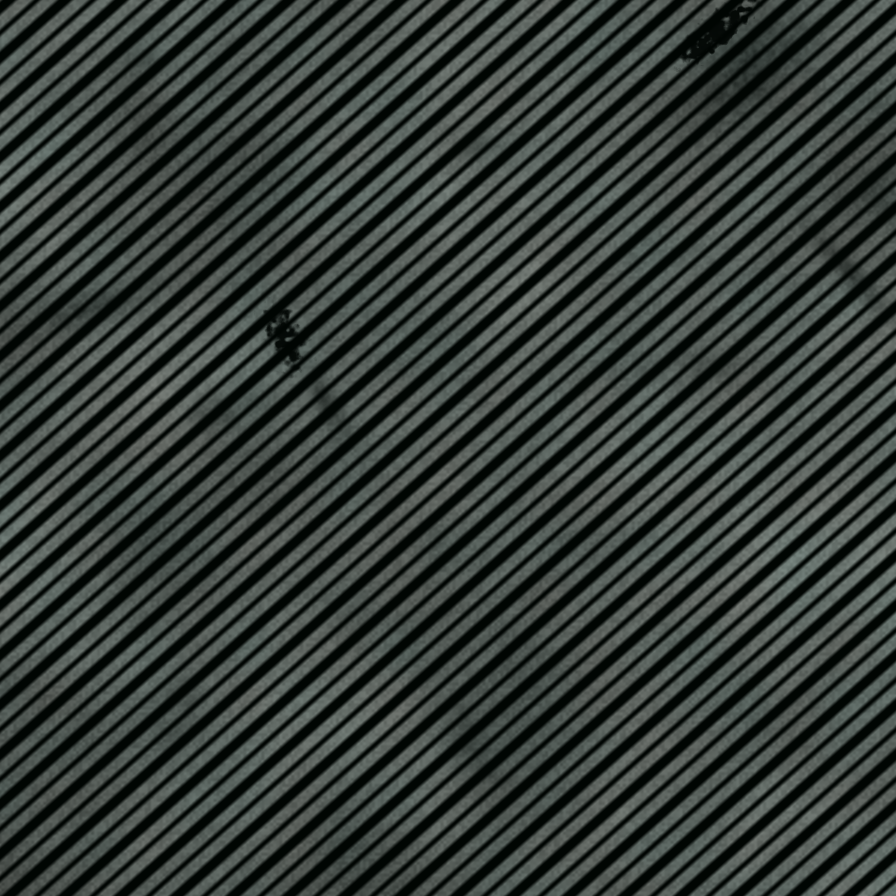
Reproduce this pattern procedurally as a WebGL 1 fragment shader.

```glsl
precision highp float;

uniform vec2 u_resolution;

#define REPEATS vec2(16.0, 18.0)   // stripe pairs across and down
#define PHASE 0.84                 // position of the thick line in a pair
#define THICK_HALF 0.138           // half widths, in pairs
#define THIN_HALF 0.066
#define EDGE_SOFT 0.060
#define INK vec3(0.0, 0.018, 0.008)
#define CLOTH vec3(0.405, 0.44, 0.42)
#define GRAIN_CELLS 300.0
#define GRAIN_AMOUNT 0.20
#define MOTTLE_AMOUNT 0.62
#define SMUDGES 7

float hash(vec2 p) {
  return fract(sin(dot(p, vec2(12.9898, 78.233))) * 43758.5453);
}

float noise(vec2 p) {
  vec2 cell = floor(p);
  vec2 f = fract(p);
  f = f * f * (3.0 - 2.0 * f);
  float low = mix(hash(cell), hash(cell + vec2(1.0, 0.0)), f.x);
  float high = mix(hash(cell + vec2(0.0, 1.0)), hash(cell + 1.0), f.x);
  return mix(low, high, f.y);
}

float fbm(vec2 p) {
  float sum = 0.0;
  float weight = 0.5;
  for (int i = 0; i < 4; i++) {
    sum += weight * noise(p);
    p = p * 2.03 + 17.1;
    weight *= 0.5;
  }
  return sum / 0.9375;
}

vec2 rotate(vec2 p, float angle) {
  float c = cos(angle);
  float s = sin(angle);
  return vec2(c * p.x + s * p.y, c * p.y - s * p.x);
}

// Soft elliptical falloff, 1 at the centre
float blot(vec2 p, vec2 centre, vec2 size, float angle) {
  vec2 q = rotate(p - centre, angle) / size;
  return exp(-dot(q, q));
}

// 1 on the cloth, 0 on the alternating thick and thin lines
float stripes(vec2 p) {
  float pair = REPEATS.y * p.y - REPEATS.x * p.x - PHASE;
  float toThick = abs(fract(pair + 0.5) - 0.5);
  float toThin = 0.5 - toThick;
  float soft = max(EDGE_SOFT, 0.7 * length(REPEATS / u_resolution));
  float thick = smoothstep(THICK_HALF - soft, THICK_HALF + soft, toThick);
  float thin = smoothstep(THIN_HALF - soft, THIN_HALF + soft, toThin);
  return thick * thin;
}

// Speckled dark scuffs with a soft halo around them
float scuffs(vec2 p, float slope) {
  float rough = 0.5 * (noise(p * 190.0) + fbm(p * 100.0));
  float streak = blot(p, vec2(0.80, 0.965), vec2(0.070, 0.020), slope);
  float spot = blot(p, vec2(0.318, 0.622), vec2(0.050, 0.028), -1.2);
  float core = max(streak, spot * 0.75);
  float broken = smoothstep(0.34, 0.76, core + 1.5 * (rough - 0.5) * sqrt(core));
  float halo = 0.5 * blot(p, vec2(0.84, 0.92), vec2(0.10, 0.05), slope);
  halo += 0.5 * blot(p, vec2(0.365, 0.55), vec2(0.035, 0.013), -1.1);
  halo += 0.45 * blot(p, vec2(0.945, 0.70), vec2(0.06, 0.012), -0.85);
  halo += 0.4 * blot(p, vec2(0.10, 0.655), vec2(0.07, 0.02), 0.3);
  return max(0.95 * broken, halo * (0.5 + rough));
}

// Faint scattered smudges
float smudges(vec2 p) {
  float sum = 0.0;
  for (int i = 0; i < SMUDGES; i++) {
    float id = float(i);
    vec2 centre = vec2(hash(vec2(id, 3.1)), hash(vec2(id, 7.7)));
    vec2 size = mix(vec2(0.03, 0.012), vec2(0.07, 0.03), hash(vec2(id, 5.3)));
    sum += blot(p, centre, size, 6.28 * hash(vec2(id, 9.2)));
  }
  return 0.4 * min(sum, 1.0) * fbm(p * 60.0);
}

void main() {
  vec2 p = gl_FragCoord.xy / u_resolution;
  float slope = atan(REPEATS.x, REPEATS.y);
  vec2 along = rotate(p, slope);

  // Cloth tone: broad mottling, streaks along the stripes, fine weave
  float mottle = fbm(p * 5.0) - 0.5;
  float fibre = noise(along * vec2(22.0, 160.0)) - 0.5;
  float grain = noise(p * GRAIN_CELLS) - 0.5;
  float tone = 0.89 + MOTTLE_AMOUNT * mottle + 0.08 * fibre;
  tone += GRAIN_AMOUNT * grain;

  // Wear
  tone *= (1.0 - smudges(p)) * (1.0 - clamp(scuffs(p, slope), 0.0, 1.0));

  vec3 tint = CLOTH + vec3(-0.01, 0.006, 0.006) * (noise(p * 18.0) - 0.5) * 2.0;
  vec3 colour = mix(INK, tint, clamp(stripes(p) * tone, 0.0, 1.2));
  gl_FragColor = vec4(colour, 1.0);
}
```
